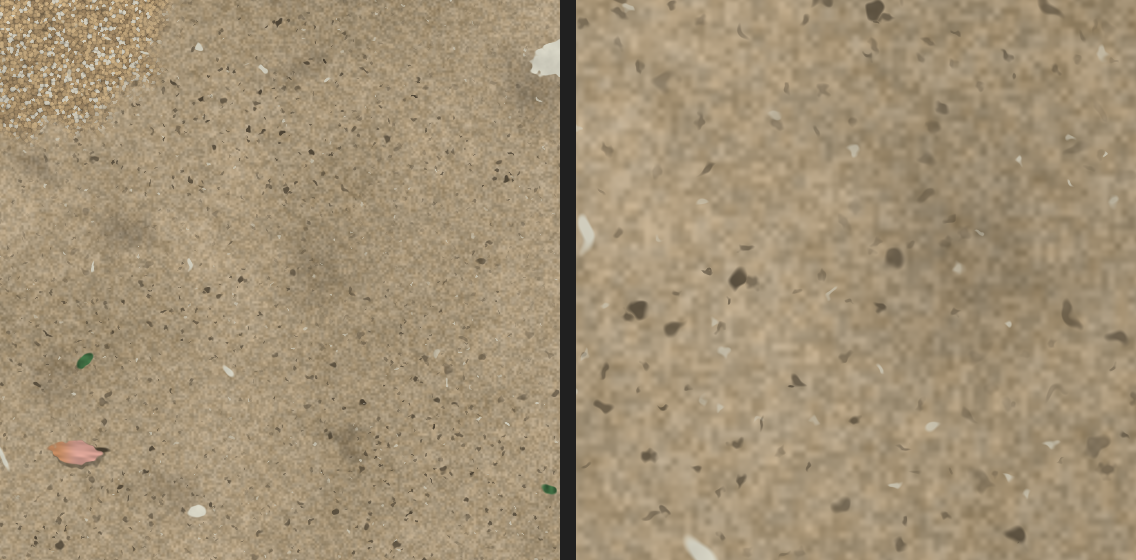
Left: the whole. Right: its middle third, enlarged.
Give the GLSL for this texture, as a three.js fragment shader.

```glsl
varying vec2 vUv;

#define SAND_DARK vec3(0.47, 0.41, 0.305)
#define SAND_LIGHT vec3(0.745, 0.67, 0.555)
#define DEBRIS_COLOR vec3(0.27, 0.235, 0.18)
#define SHELL_COLOR vec3(0.82, 0.81, 0.75)
#define LEAF_GREEN vec3(0.22, 0.38, 0.23)
#define GRAIN_SCALE 250.0
#define GRAIN_CONTRAST 0.46
#define MOTTLE_CONTRAST 0.5
#define GRAVEL_SCALE 165.0
#define GRAVEL_RADIUS 0.245

float hash(vec2 p) {
  vec3 q = fract(p.xyx * 0.1031);
  q += dot(q, q.yzx + 33.33);
  return fract((q.x + q.y) * q.z);
}

vec2 hash2(vec2 p) {
  return vec2(hash(p + 17.3), hash(p + 71.9));
}

mat2 rotation(float angle) {
  float c = cos(angle), s = sin(angle);
  return mat2(c, -s, s, c);
}

float noise(vec2 p) {
  vec2 i = floor(p), f = fract(p);
  f = f * f * (3.0 - 2.0 * f);
  return mix(mix(hash(i), hash(i + vec2(1.0, 0.0)), f.x),
             mix(hash(i + vec2(0.0, 1.0)), hash(i + 1.0), f.x), f.y);
}

float fbm(vec2 p) {
  float sum = 0.0, amplitude = 0.5;
  for (int i = 0; i < 4; i++) {
    sum += amplitude * noise(p);
    p = rotation(0.6) * p * 2.03 + 7.1;
    amplitude *= 0.5;
  }
  return sum / 0.9375;
}

// Coverage of a ragged oval
float oval(vec2 p, vec2 center, vec2 halfSize, float angle) {
  vec2 q = rotation(angle) * (p - center) / halfSize;
  float d = length(q) + 0.35 * (noise(p * 110.0) - 0.5);
  float blur = 0.0018 / min(halfSize.x, halfSize.y);
  return 1.0 - smoothstep(1.0 - blur, 1.0 + blur, d);
}

// Scattered elongated flecks; radius is in cells
float flecks(vec2 p, float scale, float density, float radius, float softness) {
  vec2 g = p * scale + scale * 1.7;
  vec2 warped = g + 0.22 * (vec2(noise(g * 5.0), noise(g * 5.0 + 43.0)) - 0.5);
  float cover = 0.0;
  for (int y = -1; y <= 1; y++) {
    for (int x = -1; x <= 1; x++) {
      vec2 cell = floor(g) + vec2(float(x), float(y));
      float present = step(hash(cell + 5.7), density);
      vec2 q = rotation(6.283 * hash(cell + 29.1)) * (warped - cell - hash2(cell));
      float size = radius * mix(0.45, 1.0, hash(cell + 53.3));
      q.y *= mix(1.0, 2.6, hash(cell + 91.7));
      float fleck = 1.0 - smoothstep(size * (1.0 - softness), size * (1.0 + softness), length(q));
      cover = max(cover, present * fleck * mix(0.45, 1.0, hash(cell + 11.9)));
    }
  }
  return cover;
}

// Coarse multicoloured grains with dark gaps
vec3 gravel(vec2 p) {
  vec2 g = p * GRAVEL_SCALE;
  float nearest = 9.0;
  vec2 id = vec2(0.0);
  for (int y = -1; y <= 1; y++) {
    for (int x = -1; x <= 1; x++) {
      vec2 cell = floor(g) + vec2(float(x), float(y));
      float d = length(g - cell - hash2(cell));
      if (d < nearest) { nearest = d; id = cell; }
    }
  }
  vec3 grain = mix(vec3(0.50, 0.41, 0.29), vec3(0.75, 0.64, 0.47), hash(id + 3.1));
  grain = mix(grain, vec3(0.77, 0.76, 0.71), step(0.83, hash(id + 61.0)));
  return grain * mix(1.05, 0.7, smoothstep(0.3, 0.9, nearest));
}

void main() {
  vec2 p = vUv;

  // Sand: broad mottling, drifting streaks and fine grain
  float mottle = fbm(p * 5.0 + 3.0) - 0.5;
  float streak = noise(rotation(-0.35) * p * vec2(35.0, 95.0)) - 0.5;
  float grain = noise(p * GRAIN_SCALE) - 0.5 + 0.6 * (noise(p * GRAIN_SCALE * 0.5 + 19.0) - 0.5);
  float tone = 0.67 + MOTTLE_CONTRAST * mottle + 0.16 * streak + GRAIN_CONTRAST * grain;
  vec3 color = mix(SAND_DARK, SAND_LIGHT, clamp(tone, 0.0, 1.25));
  color += vec3(0.02, 0.0, -0.025) * (noise(p * 120.0 + 8.0) - 0.5);
  color *= 1.0 - 0.17 * flecks(p, 6.0, 0.3, 0.42, 0.9);

  // Gravel patch in the upper left corner
  float edge = length(p - vec2(0.05, 1.0)) + 0.09 * (fbm(p * 22.0) - 0.5);
  float patchMask = 1.0 - smoothstep(GRAVEL_RADIUS - 0.035, GRAVEL_RADIUS + 0.03, edge);
  color = mix(color, gravel(p) * (1.0 + 0.3 * mottle), patchMask * 0.8);

  // Dark debris in loose clusters, then pale shell crumbs
  float cluster = smoothstep(0.3, 0.65, fbm(p * 7.0 + 31.0)) * (1.0 - 0.8 * patchMask);
  float debris = max(flecks(p, 27.0, 0.3, 0.2, 0.4), 0.8 * flecks(p, 62.0, 0.25, 0.27, 0.5));
  color = mix(color, DEBRIS_COLOR, debris * mix(0.25, 0.95, cluster));
  color = mix(color, SHELL_COLOR, 0.8 * flecks(p, 48.0, 0.1, 0.17, 0.5));
  color = mix(color, SHELL_COLOR, flecks(p, 16.0, 0.07, 0.13, 0.3));

  // Pale stone, shell and slivers
  float pale = oval(p, vec2(1.0, 0.899), vec2(0.052, 0.030), 0.45);
  pale = max(pale, oval(p, vec2(0.352, 0.087), vec2(0.017, 0.010), 0.1));
  pale = max(pale, oval(p, vec2(0.408, 0.337), vec2(0.012, 0.005), -0.8));
  pale = max(pale, oval(p, vec2(0.006, 0.182), vec2(0.024, 0.004), -1.15));
  color = mix(color, SHELL_COLOR * (0.92 + 0.16 * fbm(p * 45.0)), pale);

  // Dry pink leaf with its shadow and stem
  vec2 leafCenter = vec2(0.135, 0.192);
  color *= 1.0 - 0.3 * oval(p, leafCenter + vec2(0.004, -0.004), vec2(0.048, 0.023), -0.1);
  color = mix(color, DEBRIS_COLOR, oval(p, leafCenter + vec2(0.046, 0.005), vec2(0.014, 0.004), -0.1));
  vec3 leafColor = mix(vec3(0.75, 0.53, 0.37), vec3(0.80, 0.60, 0.55), smoothstep(0.1, 0.14, p.x));
  leafColor *= 0.88 + 0.24 * noise(rotation(-0.1) * p * vec2(40.0, 180.0));
  color = mix(color, leafColor, oval(p, leafCenter, vec2(0.043, 0.020), -0.1));

  // Green leaf scraps
  float green = oval(p, vec2(0.152, 0.356), vec2(0.017, 0.009), 0.8);
  green = max(green, oval(p, vec2(0.981, 0.126), vec2(0.014, 0.008), -0.4));
  color = mix(color, LEAF_GREEN * (0.8 + 0.5 * noise(p * 130.0)), green);

  gl_FragColor = vec4(color, 1.0);
}
```
